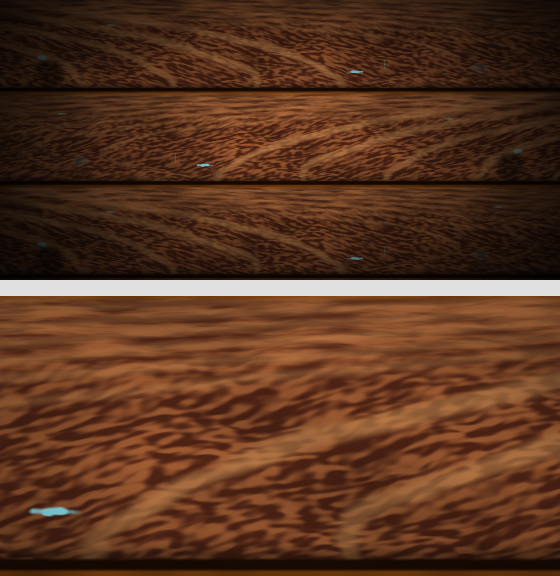
Top, the full canvas; bottom, a detail of the centre.
Reproduce this texture procedurally as a Shadertoy shader.

```glsl
vec2 gradientAt(vec2 cell) {
    float angle = 6.2832 * fract(sin(dot(cell, vec2(127.1, 311.7))) * 43758.5);
    return vec2(cos(angle), sin(angle));
}

float gradientNoise(vec2 p) {
    vec2 i = floor(p), f = fract(p);
    vec2 w = f * f * f * (f * (f * 6.0 - 15.0) + 10.0);
    float a = dot(gradientAt(i), f);
    float b = dot(gradientAt(i + vec2(1, 0)), f - vec2(1, 0));
    float c = dot(gradientAt(i + vec2(0, 1)), f - vec2(0, 1));
    float d = dot(gradientAt(i + vec2(1, 1)), f - vec2(1, 1));
    return mix(mix(a, b, w.x), mix(c, d, w.x), w.y);
}

float fbm(vec2 p) {
    float sum = 0.0, amplitude = 0.6;
    for (int i = 0; i < 4; i++) {
        sum += amplitude * gradientNoise(p);
        p = p * 2.03 + 7.3;
        amplitude *= 0.5;
    }
    return sum;
}

// Distance to the nearest contour of a field, corrected by its slope
float contourDistance(float field, float spacing, float offset, float slope) {
    float phase = fract((field - offset) / spacing + 0.5) - 0.5;
    return abs(phase) * spacing / length(vec2(1.0, slope));
}

// q.x runs 0..6 along the plank, q.y runs 0..1 from its top edge down
vec3 woodGrain(vec2 q) {
    float warp = fbm(q * vec2(1.3, 3.0));

    // Sweeping veins on the left, a nested arch on the right
    float down = 0.95 - q.y, rise = q.y - 0.63;
    float sweep = q.x + 4.0 * down * down + 0.22 * warp;
    float arch = q.x + 16.0 * rise * rise + 0.35 * warp;
    float sweepVein = smoothstep(0.06, 0.012, contourDistance(sweep, 0.9, 0.05, 8.0 * down));
    float archVein = smoothstep(0.034, 0.0, contourDistance(arch, 0.85, 4.9, 32.0 * rise));
    archVein *= 0.65 * smoothstep(4.3, 4.7, arch) * (1.0 - 0.5 * smoothstep(0.6, 0.75, q.y));
    float vein = mix(sweepVein, archVein, smoothstep(3.75, 3.95, sweep));

    // Pale slanted flare near the top edge
    float flare = smoothstep(0.17, 0.03, abs(q.x - 1.0 - 0.9 * q.y + 0.1 * warp));
    vein = max(vein, 0.75 * flare * smoothstep(0.34, 0.2, q.y));

    // Short rippled dashes, drawn out into streaks towards the top
    float across = q.y - 0.2 * q.x + 0.09 * warp;
    float dashes = gradientNoise(vec2(q.x * 9.0 + 3.0 * warp, across * 36.0));
    dashes += 0.5 * gradientNoise(vec2(q.x * 17.0, across * 52.0) + 31.0);
    float streaks = fbm(vec2(q.x * 3.0, (q.y - 0.03 * q.x + 0.05 * warp) * 28.0));
    float grain = mix(streaks * 1.3, dashes, smoothstep(0.12, 0.4, q.y));
    grain = smoothstep(-0.35, 0.4, grain + 0.15 * warp);

    vec3 wood = mix(vec3(0.27, 0.12, 0.07), vec3(0.54, 0.31, 0.17), grain);
    wood = mix(wood, vec3(0.62, 0.41, 0.24) * (0.88 + 0.16 * grain), 0.85 * vein);
    float knot = length((q - vec2(0.53, 0.8)) / vec2(0.2, 0.17)) + 0.5 * warp;
    wood *= 1.0 - 0.4 * smoothstep(1.1, 0.7, knot);
    return wood * (1.0 + 0.35 * warp);
}

// Small pale blue nicks: centre and half size
float nicks(vec2 q) {
    vec4 marks[6] = vec4[6](
        vec4(3.81, 0.77, 0.075, 0.014), vec4(0.45, 0.62, 0.04, 0.032),
        vec4(1.19, 0.27, 0.05, 0.011), vec4(5.34, 0.22, 0.05, 0.01),
        vec4(4.12, 0.69, 0.009, 0.05), vec4(5.14, 0.73, 0.09, 0.045));
    float strength[6] = float[6](1.0, 0.6, 0.4, 0.45, 0.25, 0.2);
    float cover = 0.0;
    for (int i = 0; i < 6; i++) {
        float r = length((q - marks[i].xy) / marks[i].zw);
        r += 0.5 * gradientNoise(q * 30.0);
        cover = max(cover, strength[i] * smoothstep(1.35, 0.6, r));
    }
    return cover;
}

void mainImage(out vec4 fragColor, in vec2 fragCoord) {
    vec2 uv = fragCoord / iResolution.xy;

    // Three planks, the middle one mirrored
    float stack = (1.0 - uv.y) * 3.0;
    float row = floor(stack);
    float along = mod(row, 2.0) > 0.5 ? 1.0 - uv.x : uv.x;
    vec2 q = vec2(along * 6.0, fract(stack));

    vec3 color = woodGrain(q);
    color = mix(color, vec3(0.5, 0.8, 0.85), nicks(q));

    // Worn lower edge, dark gap and amber bevel
    color *= 1.0 - 0.35 * smoothstep(0.87, 0.94, q.y);
    float gap = smoothstep(0.932, 0.948, q.y);
    color = mix(color, vec3(0.09, 0.035, 0.01), gap);
    float bevel = smoothstep(0.972, 0.988, q.y);
    bevel = max(bevel, 0.7 * smoothstep(0.022, 0.006, q.y) * step(0.5, row));
    color = mix(color, vec3(0.48, 0.25, 0.05), bevel * (0.8 + 0.4 * gradientNoise(q * vec2(4, 1))));

    // Light pooled around the centre
    vec2 offset = (uv - vec2(0.51, 0.52)) * vec2(2.0, 1.0);
    float light = 1.08 * exp(-1.35 * offset.x * offset.x - 2.9 * offset.y * offset.y);
    fragColor = vec4(color * light, 1.0);
}
```
